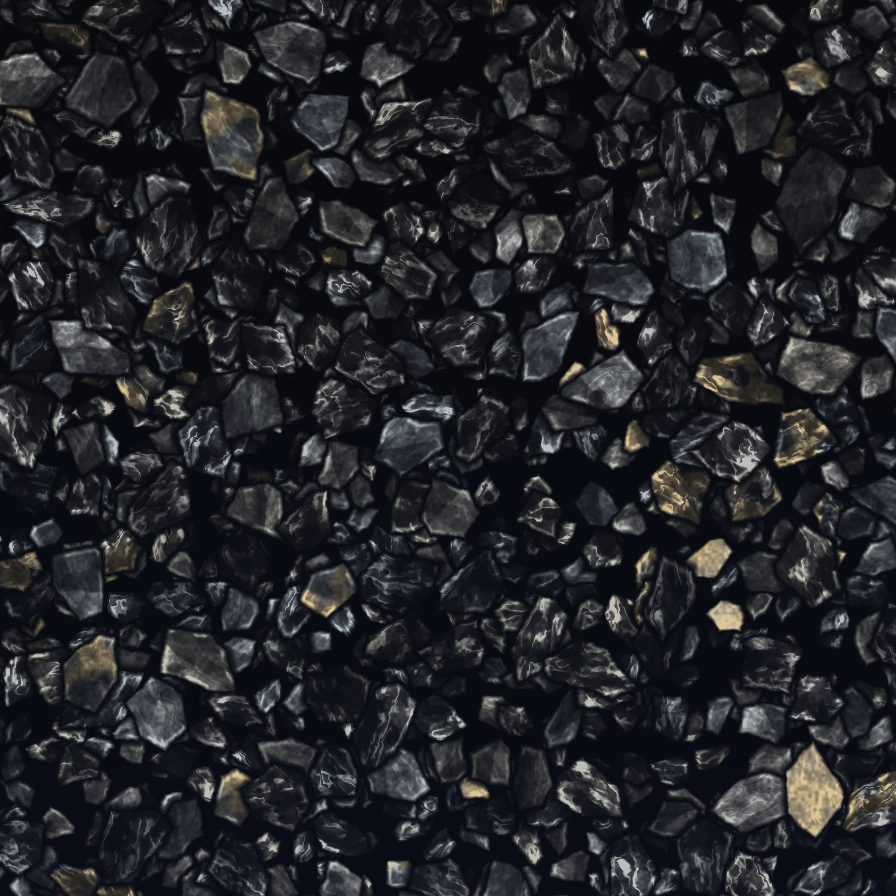
This texture is drawn by a WebGL 1 fragment shader. Its source:

```glsl
precision highp float;
// Bed of dark, glassy crushed stone with near-black navy gaps.
// Three layers of jittered convex polygons are stacked, small below large;
// the topmost stone is shaded with facets, contorted glints and grain.
uniform vec2 u_resolution;

#define SMALL_CELLS 23.0
#define MIDDLE_CELLS 17.0
#define LARGE_CELLS 12.5
#define RIM_WIDTH 0.0045
#define SHADOW_REACH 0.008
#define EDGE_ROUGHNESS 0.007
#define GLINT_BANDS 32.0
#define MATTE_SHARE 0.36
#define TAN_SHARE 0.09
#define CREAM_SHARE 0.012
#define GRAIN 0.24
#define EXPOSURE 1.12

const float TAU = 6.28318;

float hash(vec2 p) {
  vec3 q = fract(p.xyx * 0.1031);
  q += dot(q, q.yzx + 33.33);
  return fract((q.x + q.y) * q.z);
}

float noise(vec2 p) {
  vec2 i = floor(p), f = fract(p);
  f = f * f * (3.0 - 2.0 * f);
  return mix(mix(hash(i), hash(i + vec2(1, 0)), f.x),
             mix(hash(i + vec2(0, 1)), hash(i + vec2(1, 1)), f.x), f.y);
}

float fbm(vec2 p) {
  float sum = 0.0, amp = 0.53;
  for (int i = 0; i < 4; i++) {
    sum += amp * noise(p);
    p = mat2(1.6, 1.2, -1.2, 1.6) * p + 17.3;
    amp *= 0.5;
  }
  return sum;
}

vec2 direction(float angle) { return vec2(cos(angle), sin(angle)); }

vec2 rotate(vec2 p, float angle) {
  vec2 d = direction(angle);
  return vec2(d.x * p.x + d.y * p.y, d.x * p.y - d.y * p.x);
}

// Signed distance to a stone: the overlap of six random half planes.
float stoneDistance(vec2 p, vec2 id) {
  float d = -1.0;
  for (int k = 0; k < 6; k++) {
    float side = float(k);
    float turn = hash(id + side * 7.1 + 3.0);
    float reach = mix(0.29, 0.52, hash(id + side * 5.3 + 61.0));
    d = max(d, dot(p, direction((side + 0.75 * turn) * TAU / 6.0)) - reach);
  }
  return d;
}

// Puts one layer over the stones found so far.
void addLayer(vec2 uv, float cells, float share, float layer,
              inout vec2 topId, inout vec2 local, inout float depth, inout float light) {
  vec2 cell = floor(uv * cells);
  for (int j = -1; j <= 1; j++) {
    for (int i = -1; i <= 1; i++) {
      vec2 base = cell + vec2(float(i), float(j));
      vec2 id = base + layer * 71.0 + 9.0;
      if (hash(id + 0.37) > share) continue;
      vec2 jitter = vec2(hash(id + 11.7), hash(id + 23.1)) - 0.5;
      vec2 p = rotate(uv * cells - base - 0.5 - 0.75 * jitter, TAU * hash(id + 31.9));
      p *= vec2(mix(0.72, 1.0, hash(id + 41.3)), 1.12);
      float d = stoneDistance(p, id) / cells;
      if (d < 0.0) {
        topId = id;
        local = p / cells;
        depth = -d;
        light = 1.0;
      } else {
        light = min(light, mix(0.12, 1.0, smoothstep(0.0, SHADOW_REACH, d)));
      }
    }
  }
}

// Lightness of a stone's surface, 0 for black glass to 1 for pale grey.
float stoneTone(vec2 p, vec2 id, float depth) {
  vec2 offset = 40.0 * vec2(hash(id + 51.0), hash(id + 57.0));
  float cloud = fbm(p * 60.0 + offset);
  float folds = fbm(p * vec2(20.0, 38.0) + offset + 0.9 * cloud);
  float bands = pow(0.5 + 0.5 * sin(folds * GLINT_BANDS), 3.0);
  float glossy = 0.05 + 0.85 * bands * smoothstep(0.32, 0.68, cloud)
               + 0.65 * max(cloud - 0.4, 0.0);
  float matte = 0.34 + 0.6 * (cloud - 0.5) + 0.1 * bands;
  float tone = mix(glossy, matte, hash(id + 67.0) < MATTE_SHARE ? 0.9 : 0.12);
  // A broken face across the stone, then a glint along its rim.
  float crease = dot(p, direction(TAU * hash(id + 73.0))) + 0.02 * (hash(id + 79.0) - 0.5);
  tone *= mix(0.65, 1.2, smoothstep(-0.002, 0.002, crease + 0.006 * (cloud - 0.5)));
  float rim = (depth - 0.0055) / 0.0018;
  tone += 0.38 * exp(-rim * rim) * smoothstep(0.48, 0.72, noise(p * 75.0 + offset));
  return tone * mix(0.45, 1.4, hash(id + 83.0));
}

void main() {
  vec2 uv = gl_FragCoord.xy / min(u_resolution.x, u_resolution.y);
  vec2 rough = uv + EDGE_ROUGHNESS * (vec2(fbm(uv * 55.0), fbm(uv * 55.0 + 90.0)) - 0.5);
  vec2 id = vec2(0.0), local = uv;
  float depth = 0.0, light = 1.0;
  addLayer(rough, SMALL_CELLS, 0.95, 1.0, id, local, depth, light);
  addLayer(rough, MIDDLE_CELLS, 0.75, 2.0, id, local, depth, light);
  addLayer(rough, LARGE_CELLS, 0.55, 3.0, id, local, depth, light);

  float tone = stoneTone(local, id, depth);
  float kind = hash(id + 97.0);
  float cream = step(kind, CREAM_SHARE);
  float tan_ = step(kind, TAN_SHARE) * smoothstep(0.3, 0.6, noise(local * 50.0 + id));
  tone = mix(tone, 0.9 + 0.5 * tone, cream * 0.8) + 0.12 * tan_;
  tone *= 1.0 + GRAIN * 2.0 * (noise(uv * 260.0) - 0.5);
  tone *= smoothstep(0.0, RIM_WIDTH, depth) * light * EXPOSURE;
  tone *= mix(1.08, 0.86, smoothstep(0.55, 1.0, uv.y));

  // Navy shadows, more neutral toward the top, rising to pale grey.
  vec3 gapColor = mix(vec3(0.035, 0.047, 0.082), vec3(0.03, 0.034, 0.05), uv.y);
  vec3 color = mix(gapColor, vec3(0.53, 0.545, 0.545), clamp(tone, 0.0, 1.4));
  vec3 tint = mix(vec3(0.96, 1.0, 1.06), vec3(1.05, 1.0, 0.94), hash(id + 103.0));
  tint = mix(tint, vec3(1.18, 1.03, 0.8), max(tan_, cream * 0.7));
  gl_FragColor = vec4(color * mix(vec3(1.0), tint, smoothstep(0.0, 0.2, tone)), 1.0);
}
```
